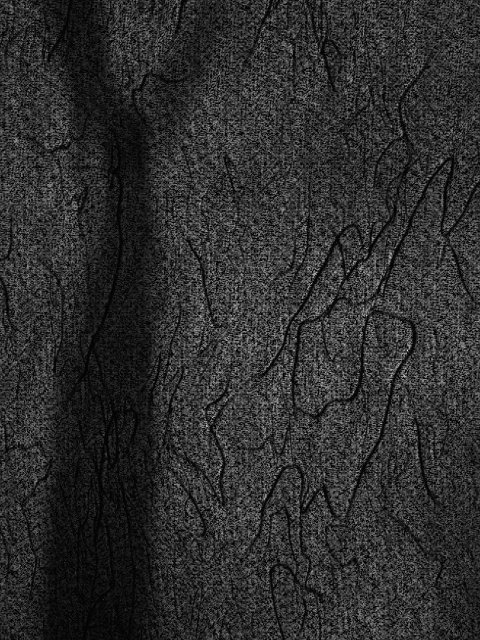
Reproduce this texture procedurally as a Shadertoy shader.

```glsl
// Dark wet sand carved by thin braided rivulets beside a shadowed channel.
// Rivulets are contour lines of warped, stretched noise, shaded as small
// grooves lit from the upper left, then broken up by fine sand grain.

const vec2 LIGHT_DIR = vec2(-0.91, 0.41);
const vec3 SAND_TINT = vec3(1.0);
const float SAND_TONE = 0.235;

float hash(vec2 p) {
    return fract(sin(dot(p, vec2(127.1, 311.7))) * 43758.5453);
}

float noise(vec2 p) {
    vec2 i = floor(p);
    vec2 f = fract(p);
    f = f * f * (3.0 - 2.0 * f);
    float low = mix(hash(i), hash(i + vec2(1.0, 0.0)), f.x);
    float high = mix(hash(i + vec2(0.0, 1.0)), hash(i + vec2(1.0, 1.0)), f.x);
    return mix(low, high, f.y);
}

// Meandering coordinates; lean tilts the flow away from vertical.
vec2 bend(vec2 p, float lean) {
    float sway = 0.16 * noise(p * 2.5) + 0.06 * noise(p * vec2(7.0, 6.0) + 3.0);
    float wiggle = 0.016 * noise(p * vec2(22.0, 18.0) + 9.0);
    return vec2(p.x - lean * p.y + sway + wiggle, p.y);
}

float flowField(vec2 p, vec2 scale, float lean, float seed) {
    vec2 q = bend(p, lean) * scale + seed;
    return 0.7 * noise(q) + 0.3 * noise(q * 2.3 + 7.0);
}

// Shading of one family of grooves: a dark bed with a lit and a shaded bank.
float grooves(vec2 p, vec2 scale, float lean, float width, float seed) {
    float e = 0.0015;
    float n = flowField(p, scale, lean, seed);
    vec2 slope = vec2(flowField(p + vec2(e, 0.0), scale, lean, seed),
                      flowField(p + vec2(0.0, e), scale, lean, seed)) - n;
    slope /= e;
    float steepness = max(length(slope), 0.8);
    float t = (n - 0.5) / (steepness * width);
    float bank = t * dot(slope / steepness, LIGHT_DIR);
    float presence = smoothstep(0.36, 0.68, noise(p * vec2(9.0, 5.0) + seed * 1.7));
    return presence * exp(-t * t) * (1.35 * bank - 0.6);
}

float segmentDistance(vec2 p, vec2 a, vec2 b) {
    vec2 ab = b - a;
    return length(p - a - ab * clamp(dot(p - a, ab) / dot(ab, ab), 0.0, 1.0));
}

// Shadowed channel, running from top to bottom and widening downward.
float channelShadow(vec2 p) {
    float bulge = (p.y - 0.85) / 0.3;
    float center = 0.2 + 0.07 * exp(-bulge * bulge) - 0.05 * smoothstep(1.0, 1.33, p.y);
    float halfWidth = mix(0.105, 0.055, smoothstep(0.45, 0.85, p.y));
    float frayed = 0.05 * (noise(p * vec2(24.0, 5.0)) - 0.5);
    float d = abs(p.x - center) + frayed;
    return 1.0 - smoothstep(halfWidth - 0.035, halfWidth + 0.045, d);
}

// Broad light and shade over the whole beach.
float broadTone(vec2 p) {
    float tone = SAND_TONE * (0.8 + 0.4 * noise(p * vec2(4.0, 3.0) + 5.0));
    float branch = segmentDistance(p, vec2(0.29, 1.02), vec2(0.45, 1.3));
    float corner = smoothstep(0.78, 1.0, p.x) * (1.0 - smoothstep(0.3, 0.65, p.y));
    float foot = 1.0 - smoothstep(0.0, 0.45, p.y);
    float leftSide = 1.0 - smoothstep(0.2, 0.5, p.x);
    tone *= 1.0 - 0.62 * channelShadow(p);
    tone *= 1.0 - 0.38 * (1.0 - smoothstep(0.01, 0.09, branch));
    tone *= 1.0 - 0.42 * corner;
    tone *= 1.0 - foot * (0.15 + 0.25 * leftSide);
    return tone * (1.0 - 0.14 * leftSide);
}

// Fine vertical streaks left by draining water.
float streaks(vec2 p) {
    vec2 q = bend(p, 0.1);
    return noise(q * vec2(62.0, 13.0)) + noise(q * vec2(110.0, 26.0) + 4.0) - 1.0;
}

float sandGrain(vec2 p) {
    return noise(p * 330.0) + noise(p * 470.0 + 31.0) - 1.0;
}

void mainImage(out vec4 fragColor, in vec2 fragCoord) {
    vec2 p = fragCoord / iResolution.x;

    // Large leaning rivulets cross into forks; small ones fill the gaps.
    float relief = grooves(p, vec2(8.0, 2.5), 0.3, 0.0042, 2.0);
    relief += grooves(p, vec2(11.0, 3.2), -0.24, 0.0038, 13.0);
    relief += 0.8 * grooves(p, vec2(20.0, 6.0), 0.16, 0.003, 27.0);
    relief += 0.65 * grooves(p, vec2(34.0, 9.0), -0.1, 0.0024, 41.0);

    float shade = max(1.0 + relief + 0.28 * streaks(p), 0.12);
    float grain = max(1.0 + 1.6 * sandGrain(p), 0.08);
    float value = broadTone(p) * shade * grain;

    // Sparse glinting grains.
    float glint = smoothstep(0.93, 0.99, noise(p * 260.0 + 77.0));
    value += 0.12 * glint;

    fragColor = vec4(SAND_TINT * clamp(value, 0.015, 1.0), 1.0);
}
```
